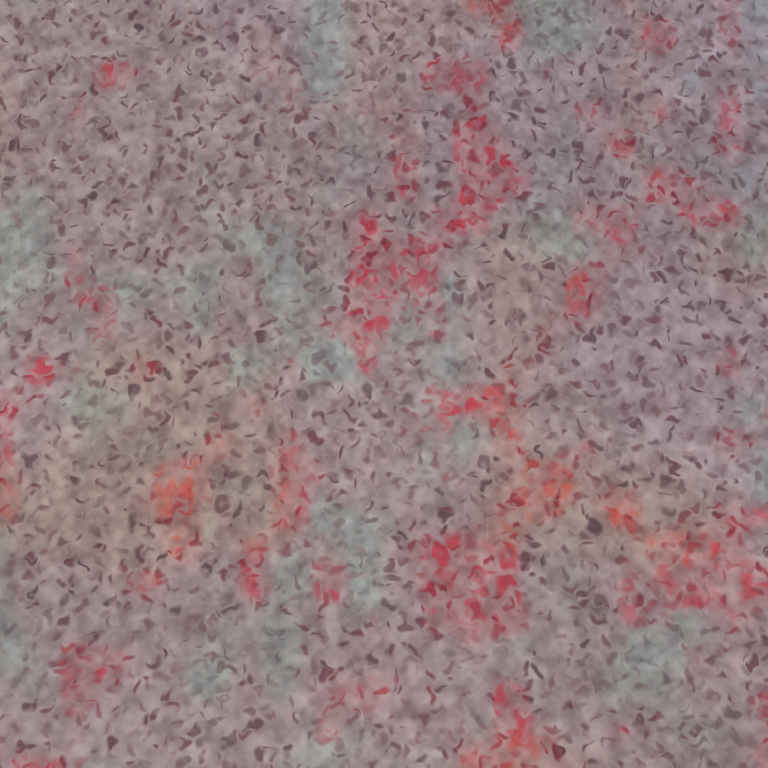
A Shadertoy shader for this texture:

```glsl
// Worn speckled floor: mauve-grey mottling strewn with soft dark flecks.
// Flecks are jittered ellipses in a cell grid; broad noise fields turn
// clusters of them crimson and wash other areas pale grey-green.

vec3 hash3(vec2 p) {
    vec3 q = fract(p.xyx * vec3(0.1031, 0.1030, 0.0973));
    q += dot(q, q.yxz + 33.33);
    return fract((q.xxy + q.yzz) * q.zyx);
}

float noise(vec2 p) {
    vec2 i = floor(p), f = fract(p);
    f = f * f * (3.0 - 2.0 * f);
    float low = mix(hash3(i).x, hash3(i + vec2(1, 0)).x, f.x);
    float high = mix(hash3(i + vec2(0, 1)).x, hash3(i + vec2(1, 1)).x, f.x);
    return mix(low, high, f.y);
}

// x: coverage of the strongest fleck here, y: its random tone
vec2 flecks(vec2 p, float size) {
    vec2 cell = floor(p), best = vec2(0.0);
    for (int y = -1; y <= 1; y++)
    for (int x = -1; x <= 1; x++) {
        vec2 id = cell + vec2(x, y);
        vec3 place = hash3(id + 17.0), shape = hash3(id + 91.0);
        vec2 d = p - id - place.xy;
        float angle = shape.x * 3.1416;
        vec2 axis = vec2(cos(angle), sin(angle));
        d = vec2(dot(d, axis), dot(d, vec2(-axis.y, axis.x)) * mix(1.2, 2.1, shape.y));
        float radius = size * mix(0.5, 1.15, shape.z);
        float cover = 1.0 - smoothstep(radius - 0.2, radius + 0.2, length(d));
        cover *= mix(0.25, 1.0, place.z);
        if (cover > best.x) best = vec2(cover, fract(place.z * 7.3 + shape.y));
    }
    return best;
}

void mainImage(out vec4 fragColor, in vec2 fragCoord) {
    vec2 uv = fragCoord / iResolution.xy;

    // Grain gets slightly finer towards the top, with ragged outlines
    vec2 p = vec2((uv.x - 0.5) * (0.9 + 0.25 * uv.y), uv.y * (0.9 + 0.15 * uv.y)) + 3.0;
    vec2 ragged = vec2(noise(p * 95.0), noise(p * 95.0 + 40.0)) - 0.5;

    // Broad fields that steer colour
    float redField = 0.55 * noise(uv * 8.0 + 5.0) + 0.45 * noise(uv * 21.0 + 30.0);
    float red = smoothstep(0.50, 0.80, redField + 0.10 * (0.5 - uv.y));
    float paleField = 0.6 * noise(uv * 7.0 + 60.0) + 0.4 * noise(uv * 19.0 + 75.0);
    float pale = smoothstep(0.54, 0.80, paleField) * (1.0 - 0.7 * red);
    float warm = smoothstep(0.55, 0.85, noise(uv * 6.0 + 110.0));

    // Mottled ground
    float mottle = 0.45 * noise(p * 62.0) + 0.35 * noise(p * 115.0 + 9.0)
                 + 0.20 * noise(p * 28.0 + 50.0);
    vec3 color = mix(vec3(0.47, 0.395, 0.405), vec3(0.735, 0.67, 0.67), mottle);
    color = mix(color, color * vec3(0.93, 1.06, 1.03), pale);
    color = mix(color, color * vec3(1.07, 0.87, 0.88), red * 0.8);
    color = mix(color, color * vec3(1.05, 1.0, 0.90), warm * 0.5);

    // Pale chips
    vec2 chip = flecks(p * 44.0 + ragged * 0.6 + 200.0, 0.34);
    color = mix(color, mix(vec3(0.67, 0.58, 0.585), vec3(0.66, 0.63, 0.62), chip.y), chip.x * 0.45);

    // Dark flecks, maroon to crimson inside the red clusters
    vec2 fleck = flecks(p * 50.0 + ragged * 0.75, 0.37);
    vec3 dark = mix(vec3(0.32, 0.25, 0.27), vec3(0.41, 0.25, 0.28), fleck.y);
    vec3 crimson = mix(vec3(0.45, 0.15, 0.20), vec3(0.63, 0.22, 0.25), fleck.y);
    dark = mix(dark, crimson, smoothstep(0.1, 0.6, red + 0.25 * (fleck.y - 0.5)));
    color = mix(color, dark, fleck.x * mix(0.80, 0.45, pale));

    // Rare bright red blots
    vec2 blot = flecks(p * 30.0 + ragged * 0.6 + 400.0, 0.42);
    vec3 scarlet = mix(vec3(0.72, 0.24, 0.30), vec3(0.80, 0.36, 0.31), warm);
    color = mix(color, scarlet, blot.x * smoothstep(0.35, 0.85, red) * 0.8);

    // Cooler light at the upper right, broad shading and fine dust
    color *= mix(vec3(1.0), vec3(0.95, 0.96, 1.01), smoothstep(0.9, 1.9, uv.x + uv.y));
    color *= 0.96 + 0.08 * noise(uv * 4.0 + 150.0);
    color += 0.035 * (noise(p * 230.0) - 0.5);
    fragColor = vec4(color, 1.0);
}
```
